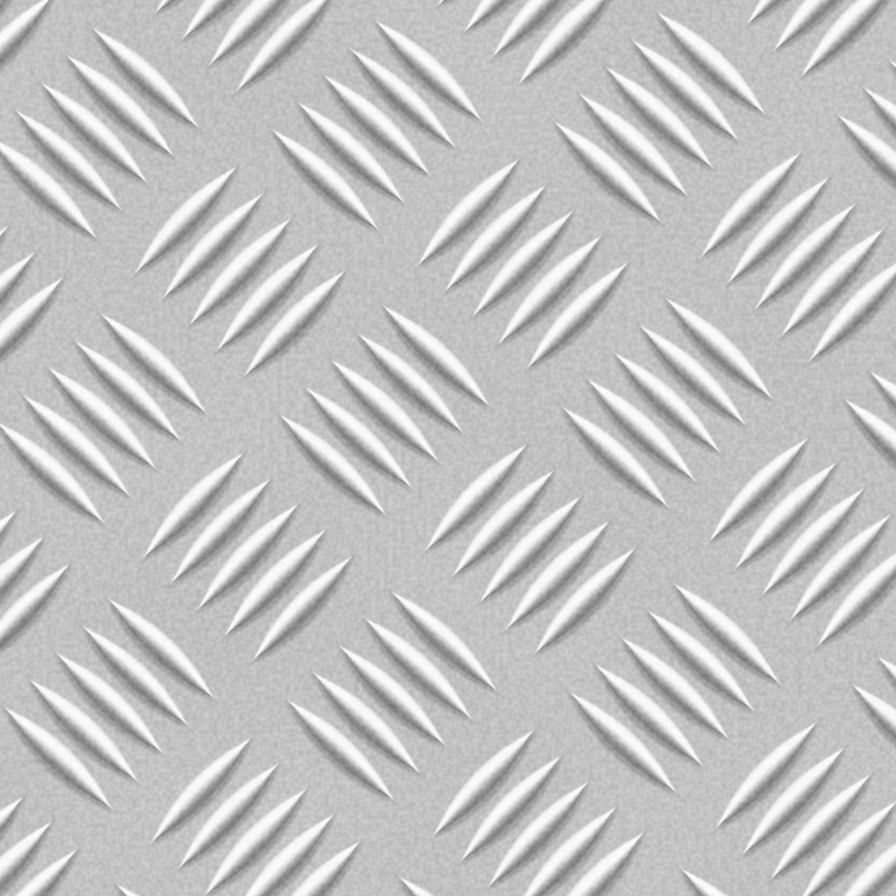
This texture is drawn by a WebGL 2 fragment shader. Its source:

```glsl
#version 300 es
precision highp float;
// Embossed metal tread plate: groups of five raised, lens-shaped bars that
// alternate between the two diagonals on a slightly turned lattice.
// Each bar is shaded by a profile across its width; gradient noise adds grain.

uniform vec2 u_resolution;
out vec4 fragColor;

const vec2 CELL = vec2(0.3155, 0.3184);     // lattice period
const vec2 ORIGIN = vec2(0.4297, 0.5417);   // centre of one group
const float TILT = 0.027;                   // lattice rotation in radians
const float PITCH = 0.0419;                 // spacing of bars in a group
const float HALF_LENGTH = 0.080;
const float HALF_WIDTH = 0.0146;

const float PLATE = 0.76;
const float HIGHLIGHT = 0.975;
const float SHADE = 0.52;

float hash(vec2 p) {
    return fract(sin(dot(p, vec2(127.1, 311.7))) * 43758.5);
}

float cornerSlope(vec2 corner, vec2 offset) {
    float angle = 6.2832 * hash(corner);
    return dot(vec2(cos(angle), sin(angle)), offset);
}

float gradientNoise(vec2 p) {
    vec2 i = floor(p), f = fract(p);
    vec2 w = f * f * f * (f * (f * 6.0 - 15.0) + 10.0);
    vec2 e = vec2(1.0, 0.0);
    float low = mix(cornerSlope(i, f), cornerSlope(i + e, f - e), w.x);
    float high = mix(cornerSlope(i + e.yx, f - e.yx), cornerSlope(i + 1.0, f - 1.0), w.x);
    return mix(low, high, w.y);
}

vec2 rotate(vec2 p, float angle) {
    float c = cos(angle), s = sin(angle);
    return vec2(c * p.x - s * p.y, s * p.x + c * p.y);
}

// Draws one lattice of groups; lean is +1 for rising bars, -1 for falling ones.
float addBars(float gray, vec2 p, float lean, float soft) {
    vec2 q = p / CELL;
    vec2 cellId = floor(q + 0.5);
    vec2 local = (q - cellId) * CELL;

    // Bar frame: length runs along x, the lit side faces positive y.
    float along = dot(local, vec2(1.0, lean)) * 0.70711;
    float across = dot(local, vec2(-lean, 1.0)) * 0.70711;
    float index = clamp(floor(across / PITCH + 0.5), -2.0, 2.0);
    float vary = hash(cellId * 7.0 + vec2(index, lean)) - 0.5;

    float u = along / (HALF_LENGTH * (1.0 + 0.03 * vary));
    float v = across - PITCH * index;
    float width = HALF_WIDTH * (1.0 + 0.06 * vary) * (1.0 - u * u);
    float edge = abs(v) - width;

    // Soft contact shadow on the plate below the bar.
    float below = smoothstep(0.002, -0.006, v);
    gray -= 0.14 * below * (1.0 - smoothstep(0.0, 0.007, edge));

    // Bright upper flank rolling over into a dark lower flank.
    float t = v / max(width, 0.003);
    float lit = smoothstep(-0.65, 0.4, t + 0.25 * u * u + 0.15 * u * lean + 0.1 * vary);
    float bar = mix(SHADE, HIGHLIGHT, lit);
    bar -= 0.07 * smoothstep(0.65, 1.0, t);
    bar += 0.10 * smoothstep(-0.7, -1.0, t);
    return mix(gray, bar, 1.0 - smoothstep(-soft, soft, edge));
}

void main() {
    vec2 uv = gl_FragCoord.xy / u_resolution;
    float soft = max(0.0021, 0.75 / min(u_resolution.x, u_resolution.y));
    vec2 p = rotate(uv - ORIGIN, -TILT);

    // Plate with broad, faint changes of tone.
    float gray = PLATE + 0.015 * gradientNoise(uv * 5.0);

    // Two interleaved lattices of bars.
    gray = addBars(gray, p, -1.0, soft);
    gray = addBars(gray, p - 0.5 * CELL, 1.0, soft);

    // Fine cast-metal grain, weaker on the polished highlights.
    float grain = 0.065 * gradientNoise(uv * 210.0) + 0.035 * gradientNoise(uv * 97.0 + 31.0);
    gray += grain * mix(1.0, 0.35, smoothstep(0.8, 0.95, gray));

    fragColor = vec4(vec3(clamp(gray, 0.0, 1.0)), 1.0);
}
```
